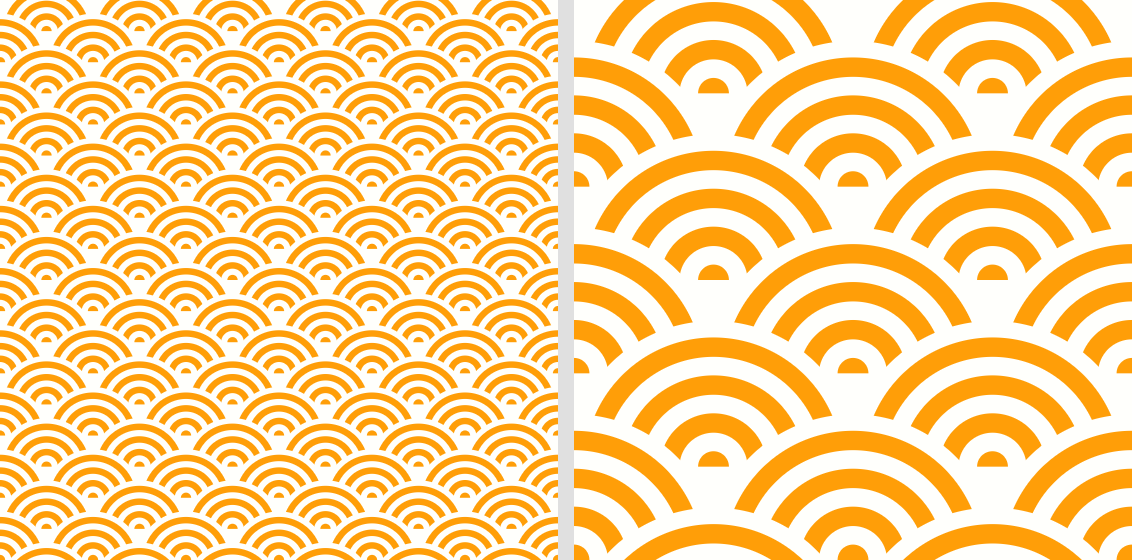
Left: the whole. Right: its middle third, enlarged.
Reproduce this pattern procedurally as a Shadertoy shader.

```glsl
// Overlapping wave scales: staggered rows of concentric half rings in orange on white.
// Each scale is a distance function about its centre; rows are painted back to front,
// and whole numbers of columns and row pairs make the canvas tile.

#define COLUMNS 6.0          // scales across the canvas
#define ROWS 18.0            // staggered rows down the canvas (even, so it tiles)
#define ROW_STEP 0.3346      // height of a row; lengths are in scale widths
#define SCALE_RADIUS 0.5225  // disc that hides the rows behind, with its white rim
#define RING_RADIUS 0.4285   // centre line of the outermost ring
#define RING_PITCH 0.136     // spacing of the rings
#define RING_WIDTH 0.0695    // thickness of the rings
#define ORANGE vec3(1.0, 0.62, 0.03)
#define WHITE vec3(1.0, 1.0, 0.99)

// Turns a signed distance into smooth coverage about one pixel wide.
float coverage(float dist, float pixel) {
    return clamp(0.5 - dist / pixel, 0.0, 1.0);
}

// Signed distance to the evenly spaced rings; the innermost closes into a dot.
float ringDistance(float radius) {
    float offset = mod(radius - RING_RADIUS + 0.5 * RING_PITCH, RING_PITCH) - 0.5 * RING_PITCH;
    float outside = radius - RING_RADIUS - 0.5 * RING_WIDTH;
    return max(abs(offset) - 0.5 * RING_WIDTH, outside);
}

void mainImage(out vec4 fragColor, in vec2 fragCoord) {
    vec2 grid = fragCoord / iResolution.xy * vec2(COLUMNS, ROWS);
    float pixel = COLUMNS / iResolution.x;
    float baseRow = floor(grid.y);
    float ink = 0.0;

    // Lower rows lie in front, so paint from the highest candidate down.
    for (int i = 1; i >= -1; i--) {
        float row = baseRow + float(i);
        float stagger = 0.5 * mod(row, 2.0);
        vec2 p = vec2(fract(grid.x - stagger + 0.5) - 0.5, (grid.y - row) * ROW_STEP);

        // Upper half disc replaces whatever is behind it.
        float radius = length(p);
        float disc = coverage(radius - SCALE_RADIUS, pixel) * coverage(-p.y, pixel);
        ink = mix(ink, coverage(ringDistance(radius), pixel), disc);
    }

    fragColor = vec4(mix(WHITE, ORANGE, ink), 1.0);
}
```
